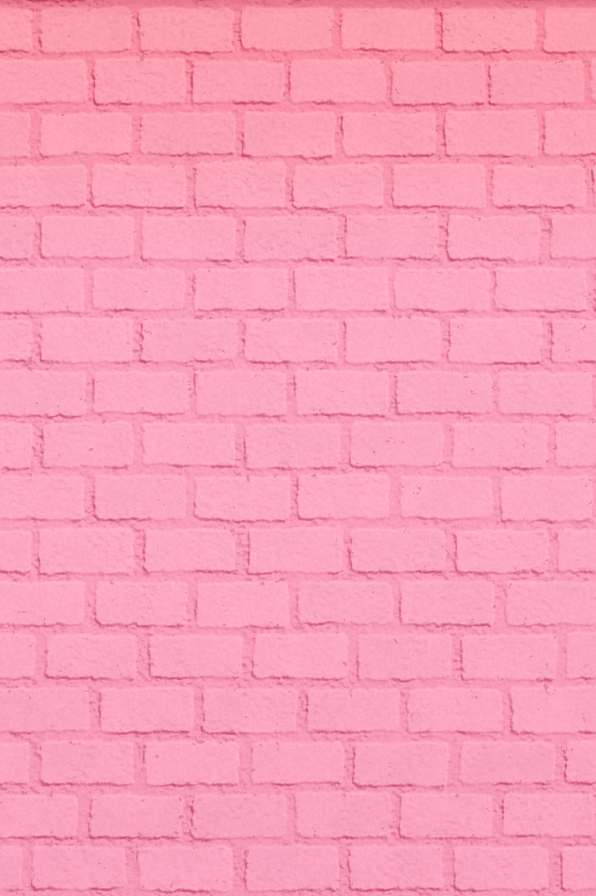
Reproduce this texture procedurally as a Shadertoy shader.

```glsl
float hash(vec2 p) {
    vec3 q = fract(p.xyx * vec3(0.1031, 0.1030, 0.0973));
    q += dot(q, q.yzx + 33.33);
    return fract((q.x + q.y) * q.z);
}

float noise(vec2 p) {
    vec2 i = floor(p), f = fract(p);
    f = f * f * (3.0 - 2.0 * f);
    return mix(mix(hash(i), hash(i + vec2(1, 0)), f.x),
               mix(hash(i + vec2(0, 1)), hash(i + vec2(1, 1)), f.x), f.y);
}

float fbm(vec2 p) {
    float sum = 0.0, amp = 0.5;
    for (int i = 0; i < 4; i++) {
        sum += amp * noise(p);
        p = mat2(1.6, 1.2, -1.2, 1.6) * p + 17.3;
        amp *= 0.5;
    }
    return sum;
}

// Signed distance to the nearest brick; id receives its row and column
float brickDistance(vec2 p, out vec2 id) {
    // Courses are slightly taller in the lower half
    p.y += 0.07 * pow(sin(3.1416 * clamp(p.y / 17.0, 0.0, 1.0)), 2.0);
    float row = floor(p.y), odd = mod(row, 2.0);
    float pitch = mix(1.92, 2.01, row / 16.0) - 0.03 * odd;
    float stagger = 0.68 + 1.03 * odd - 0.15 * smoothstep(13.0, 16.0, row)
                  + 0.12 * smoothstep(2.0, 0.0, abs(row - 12.7));
    float x = (p.x - stagger) / pitch;
    id = vec2(floor(x), row) + 50.0;

    // Hand-laid placement with gently uneven edges
    vec2 local = vec2((fract(x) - 0.5) * pitch, fract(p.y) - 0.5);
    local += 0.04 * (vec2(hash(id), hash(id + 31.0)) - 0.5);
    local += 0.05 * (vec2(noise(p * 1.9), noise(p * 1.3 + 40.0)) - 0.5);
    local += 0.045 * (vec2(noise(p * 9.0 + 9.0), noise(p * 7.0 + 70.0)) - 0.5);
    local += 0.03 * (vec2(noise(p * 20.0 + 3.0), noise(p * 20.0 + 30.0)) - 0.5);
    vec2 halfSize = vec2(0.9, 0.427) - 0.04 * vec2(hash(id + 11.0), hash(id + 23.0));
    vec2 q = abs(local) - halfSize + 0.09;
    return length(max(q, 0.0)) + min(max(q.x, q.y), 0.0) - 0.09;
}

// Painted relief: raised bricks, gritty mortar, smoother faces
float relief(vec2 p) {
    vec2 id;
    float d = brickDistance(p, id);
    float roughness = mix(1.15, 0.2 + 0.25 * hash(id + 3.0), smoothstep(0.06, -0.1, d));
    return 0.75 * smoothstep(0.03, -0.03, d) + roughness * (fbm(p * vec2(11.0, 14.0)) - 0.47);
}

void mainImage(out vec4 fragColor, in vec2 fragCoord) {
    // One unit is one course of bricks; y runs downward
    vec2 p = vec2(fragCoord.x, iResolution.y - fragCoord.y) / iResolution.y * 17.09;
    p.y -= 0.056;
    float down = p.y / 17.0;

    vec2 id;
    float d = brickDistance(p, id);
    float face = smoothstep(0.04, -0.04, d);

    // Paint shifts from coral at the top to cool pink below
    float cool = smoothstep(0.02, 0.34, down);
    vec3 brick = mix(vec3(0.99, 0.62, 0.685), vec3(0.99, 0.662, 0.76), cool);
    brick = mix(brick, vec3(0.975, 0.63, 0.745), 0.75 * smoothstep(0.55, 1.0, down));
    vec3 mortar = mix(vec3(0.978, 0.555, 0.635), vec3(0.982, 0.62, 0.727), cool);
    mortar = mix(mortar, vec3(0.96, 0.585, 0.705), 0.7 * smoothstep(0.55, 1.0, down));
    brick += 0.008 * (hash(id + 7.0) - 0.5) + 0.025 * (fbm(p * 1.8) - 0.47);
    vec3 color = mix(mortar, brick, face);

    // Light from the upper right; shadow lines thin out and break
    float slope = relief(p) - relief(p + vec2(0.03, -0.045));
    float broken = mix(0.35, 1.2, smoothstep(0.3, 0.7, noise(p * 2.6 + 60.0)));
    color += vec3(0.02, 0.045, 0.04) * clamp(slope, 0.0, 0.6);
    color -= vec3(0.16, 0.27, 0.24) * clamp(-slope, 0.0, 0.8) * broken;

    // Fine grain and small dark pits, mostly around the brick edges
    color += vec3(0.012, 0.04, 0.035) * (noise(p * 24.0) - 0.5);
    float rim = smoothstep(0.14, 0.0, abs(d));
    float pit = smoothstep(0.75, 0.83, fbm(p * vec2(7.0, 8.0) + 90.0) + 0.07 * rim);
    color = mix(color, vec3(0.83, 0.42, 0.53), 0.55 * pit);

    // Shade under the top edge
    color *= 1.0 - vec3(0.06, 0.14, 0.12) * smoothstep(0.25, -0.05, p.y);
    fragColor = vec4(clamp(color, 0.0, 1.0), 1.0);
}
```
